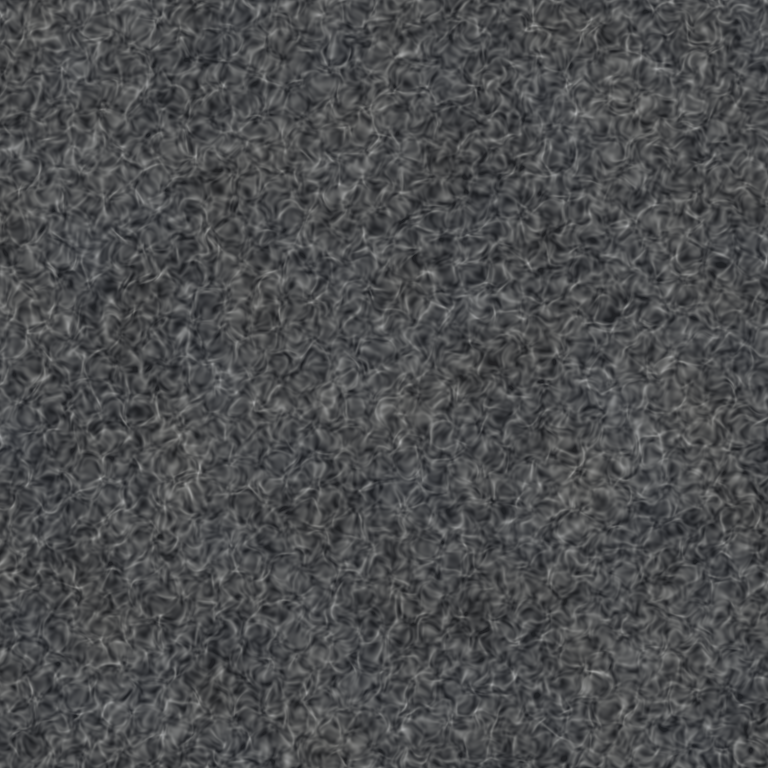
Write a Shadertoy shader that draws this texture.

```glsl
// Charcoal grey wool felt: soft mottled pile with fine curly pale fibres.

const float BASE_VALUE    = 0.268;  // brightness before fibres are added
const float DARKEST       = 0.13;
const vec3  SHADOW_TINT   = vec3(-0.006, 0.000, 0.011);
const vec3  LIGHT_TINT    = vec3(-0.003, 0.001, 0.001);
const vec3  WARM_TINT     = vec3(0.008, 0.002, -0.008);

// Mottling: cells per canvas height and strength
const float CLOUD_SCALE   = 6.0;
const float CLOUD_GAIN    = 0.06;
const float PATCH_SCALE   = 26.0;
const float PATCH_GAIN    = 0.075;
const float TUFT_SCALE    = 74.0;
const float TUFT_GAIN     = 0.18;
const float GRAIN_SCALE   = 136.0;
const float GRAIN_GAIN    = 0.17;
const float WARP_SCALE    = 38.0;
const float WARP_AMOUNT   = 0.010;

// Fibres: cells per canvas height, half width in canvas units, strength
const float CURL_SCALE    = 42.0;
const float CURL_WIDTH    = 0.0023;
const float CURL_GAIN     = 0.14;
const float STRAND_SCALE  = 14.0;
const float STRAND_WIDTH  = 0.0023;
const float STRAND_GAIN   = 0.14;
const float FIBRE_REACH   = 0.85;   // half length in cells
const float FIBRE_BEND    = 0.55;
const float ANGLE_LEFT    = 1.25;   // mean fibre direction at each side
const float ANGLE_RIGHT   = 0.45;
const float ANGLE_SPREAD  = 2.5;

vec3 hash3(vec2 p) {
    vec3 q = fract(p.xyx * vec3(0.1031, 0.1030, 0.0973));
    q += dot(q, q.yxz + 33.33);
    return fract((q.xxy + q.yzz) * q.zyx);
}

mat2 rotation(float angle) {
    float c = cos(angle), s = sin(angle);
    return mat2(c, s, -s, c);
}

float cornerSlope(vec2 cell, vec2 offset) {
    float angle = 6.2832 * hash3(cell).x;
    return dot(vec2(cos(angle), sin(angle)), offset);
}

float gradientNoise(vec2 p) {
    vec2 i = floor(p), f = fract(p);
    vec2 u = f * f * f * (f * (f * 6.0 - 15.0) + 10.0);
    vec2 e = vec2(1.0, 0.0);
    float low  = mix(cornerSlope(i, f), cornerSlope(i + e.xy, f - e.xy), u.x);
    float high = mix(cornerSlope(i + e.yx, f - e.yx), cornerSlope(i + e.xx, f - e.xx), u.x);
    return mix(low, high, u.y);
}

// Each layer is turned so that no grid direction shows
float layer(vec2 uv, float scale, float turn) {
    return gradientNoise(rotation(turn) * uv * scale + 17.3 * turn);
}

// Sum of bent, tapered fibres scattered over jittered cells
float fibres(vec2 uv, float scale, float width, int perCell, float rarity) {
    vec2 p = uv * scale, home = floor(p);
    float w = width * scale, sum = 0.0;
    for (int y = -1; y <= 1; y++)
    for (int x = -1; x <= 1; x++)
    for (int n = 0; n < perCell; n++) {
        vec2 cell = home + vec2(x, y);
        vec3 place = hash3(cell + 71.7 * float(n) + scale);
        vec3 look = hash3(cell + 39.1 * float(n) + scale + 211.0);
        float lean = mix(ANGLE_LEFT, ANGLE_RIGHT, cell.x / scale);
        float angle = lean + ANGLE_SPREAD * (place.z - 0.5);
        vec2 q = rotation(-angle) * (p - cell - place.xy);
        float bend = FIBRE_BEND * (2.0 * look.x - 1.0);
        float slope = 2.0 * bend * q.x;
        float dist = (q.y - bend * q.x * q.x) / sqrt(1.0 + slope * slope);
        float along = q.x / FIBRE_REACH;
        float taper = max(1.0 - along * along, 0.0);
        sum += pow(look.y, rarity) * taper * taper * exp(-dist * dist / (w * w));
    }
    return sum;
}

void mainImage(out vec4 fragColor, in vec2 fragCoord) {
    vec2 uv = fragCoord / iResolution.y;

    // Curl the pile so that tufts are not round
    vec2 warp = vec2(layer(uv, WARP_SCALE, 0.9), layer(uv, WARP_SCALE, 2.3));
    vec2 curled = uv + WARP_AMOUNT * warp;

    // Mottled pile
    float value = BASE_VALUE;
    value += CLOUD_GAIN * layer(uv, CLOUD_SCALE, 0.4);
    value += PATCH_GAIN * layer(uv, PATCH_SCALE, 1.1);
    value += TUFT_GAIN * layer(curled, TUFT_SCALE, 0.6);
    value += GRAIN_GAIN * layer(curled, GRAIN_SCALE, 1.9);

    // Short curls and a few long loose strands
    value += CURL_GAIN * fibres(curled, CURL_SCALE, CURL_WIDTH, 3, 1.0);
    value += STRAND_GAIN * fibres(curled, STRAND_SCALE, STRAND_WIDTH, 1, 3.0);
    value = max(value, DARKEST);

    // Cool shadows, neutral lights, faint warm drift
    vec3 color = value + mix(SHADOW_TINT, LIGHT_TINT, smoothstep(0.18, 0.45, value));
    color += WARM_TINT * layer(uv, 11.0, 2.7);
    fragColor = vec4(color, 1.0);
}
```
